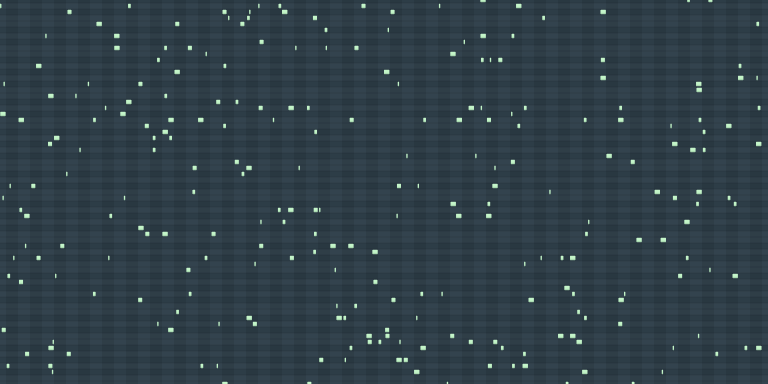
Reproduce this pattern procedurally as a WebGL 1 fragment shader.

```glsl
precision highp float;

uniform vec2 u_resolution;

#define ROWS 64.0
#define DENSITY 0.032
#define NOTE_HEIGHT 0.74
#define NOTE_STEP 0.225
#define CORNER 0.13
#define BEAT 2.0
#define BEAT_CONTRAST 0.045
#define LINE_CONTRAST 0.07
#define KEY_LIGHT vec3(0.192, 0.253, 0.293)
#define KEY_DARK vec3(0.170, 0.228, 0.268)
#define NOTE_TOP vec3(0.77, 0.96, 0.79)
#define NOTE_BOTTOM vec3(0.64, 0.83, 0.67)

// Three independent random values per cell, without sine
vec3 hash3(vec2 cell) {
    vec3 q = fract((cell.xyx + 211.0) * vec3(0.1031, 0.1030, 0.0973));
    q += dot(q, q.yxz + 33.33);
    return fract((q.xxy + q.yzz) * q.zyx);
}

float roundedBox(vec2 p, vec2 halfSize, float radius) {
    vec2 q = abs(p) - halfSize + radius;
    return length(max(q, 0.0)) + min(max(q.x, q.y), 0.0) - radius;
}

// Five dark rows in every twelve, ordered like the keys of an octave
float isDarkKey(float row) {
    return 1.0 - step(4.5, mod(row * 7.0 + 6.0, 12.0));
}

vec3 rollBackground(vec2 p, float row, float pixel) {
    vec3 color = mix(KEY_LIGHT, KEY_DARK, isDarkKey(row));

    // Alternating beat columns with smoothed edges
    float wave = abs(mod(p.x, 2.0 * BEAT) - BEAT) - 0.5 * BEAT;
    float band = clamp(wave / pixel, -0.5, 0.5) * 2.0;
    color *= 1.0 + BEAT_CONTRAST * band;

    // Thin separators between rows
    float edge = 0.5 - abs(p.y - row);
    float separator = 1.0 - smoothstep(0.0, max(0.25, pixel), edge);
    return color * (1.0 - LINE_CONTRAST * separator);
}

// Coverage of the note that may sit in this cell
float noteCoverage(vec2 p, vec2 cell, float pixel) {
    vec3 rnd = hash3(cell);
    float width = NOTE_STEP * (1.0 + floor(rnd.y * 4.0));
    float center = 0.5 * width + rnd.z * (1.0 - width);
    vec2 halfSize = 0.5 * vec2(width, NOTE_HEIGHT);
    float radius = min(CORNER, 0.4 * width);
    float dist = roundedBox(p - cell - vec2(center, 0.0), halfSize, radius);
    return step(rnd.x, DENSITY) * clamp(0.5 - dist / pixel, 0.0, 1.0);
}

void main() {
    // One unit is one row; the middle row is centred on the canvas
    float pixel = ROWS / u_resolution.y;
    vec2 p = (gl_FragCoord.xy - 0.5 * u_resolution) * pixel;
    vec2 cell = floor(p + vec2(0.0, 0.5));

    vec3 color = rollBackground(p, cell.y, pixel);

    // Neighbouring cells keep smoothed note edges whole
    float note = 0.0;
    for (int i = -1; i <= 1; i++) {
        note = max(note, noteCoverage(p, cell + vec2(float(i), 0.0), pixel));
    }
    float height = clamp((p.y - cell.y) / NOTE_HEIGHT + 0.5, 0.0, 1.0);
    vec3 noteColor = mix(NOTE_BOTTOM, NOTE_TOP, smoothstep(0.0, 0.5, height));

    gl_FragColor = vec4(mix(color, noteColor, note), 1.0);
}
```
